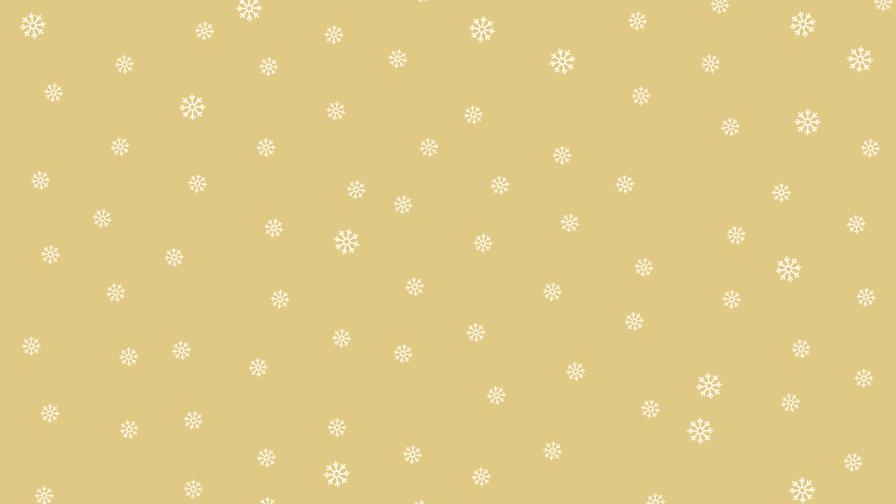
Write a Shadertoy shader that draws this pattern.

```glsl
// Small cream snowflakes with eight forked arms, scattered over plain sand gold.

const vec3 SAND = vec3(0.88, 0.79, 0.52);
const vec3 CREAM = vec3(1.0, 0.99, 0.94);
const float CELL = 0.15;          // spacing, in canvas heights
const float JITTER = 0.48;        // random shift, in cells
const float STAGGER = 0.25;       // alternate column shift, in cells
const float SMALL_RADIUS = 0.0188;
const float LARGE_RADIUS = 0.0260;
const float LARGE_SHARE = 0.23;
const float MAX_TILT = 0.25;      // radians
const float ARMS = 8.0;
const float STROKE = 0.055;       // half width, in flake radii
const float TAU = 6.2831853;

vec3 hash3(vec2 p) {
    vec3 q = vec3(dot(p, vec2(127.1, 311.7)),
                  dot(p, vec2(269.5, 183.3)),
                  dot(p, vec2(419.2, 371.9)));
    return fract(sin(q) * 43758.55);
}

float segment(vec2 p, vec2 a, vec2 b) {
    vec2 pa = p - a, ba = b - a;
    return length(pa - ba * clamp(dot(pa, ba) / dot(ba, ba), 0.0, 1.0));
}

// Distance to a flake of unit radius
float snowflake(vec2 p) {
    // Fold all arms onto half of one arm along +x
    float sector = TAU / ARMS;
    float angle = mod(atan(p.y, p.x) + 0.5 * sector, sector) - 0.5 * sector;
    float r = length(p);
    vec2 q = r * vec2(cos(angle), abs(sin(angle)));

    float arm = segment(q, vec2(0.22, 0.0), vec2(0.95, 0.0));
    float fork = segment(q, vec2(0.60, 0.0), vec2(0.79, 0.17));
    float ring = abs(r - 0.22);
    return min(min(arm, fork), ring) - STROKE;
}

void mainImage(out vec4 fragColor, in vec2 fragCoord) {
    vec2 uv = fragCoord / iResolution.y;
    float pixel = 1.0 / iResolution.y;
    vec2 home = floor(uv / CELL);
    float ink = 0.0;

    // One flake per cell, gathered from the neighbouring cells
    for (int y = -1; y <= 1; y++) {
        for (int x = -1; x <= 1; x++) {
            vec2 id = home + vec2(x, y);
            vec3 rnd = hash3(id + 17.0);
            vec3 look = hash3(id + 71.0);

            vec2 center = id + 0.5 + JITTER * (rnd.xy - 0.5);
            center.y += STAGGER * (2.0 * mod(id.x, 2.0) - 1.0);

            float radius = look.x < LARGE_SHARE ? LARGE_RADIUS : SMALL_RADIUS;
            float tilt = MAX_TILT * (2.0 * rnd.z - 1.0);
            float c = cos(tilt), s = sin(tilt);
            vec2 p = mat2(c, -s, s, c) * (uv - center * CELL) / radius;

            float d = snowflake(p) * radius;
            ink = max(ink, clamp(0.5 - d / pixel, 0.0, 1.0));
        }
    }

    fragColor = vec4(mix(SAND, CREAM, ink), 1.0);
}
```
